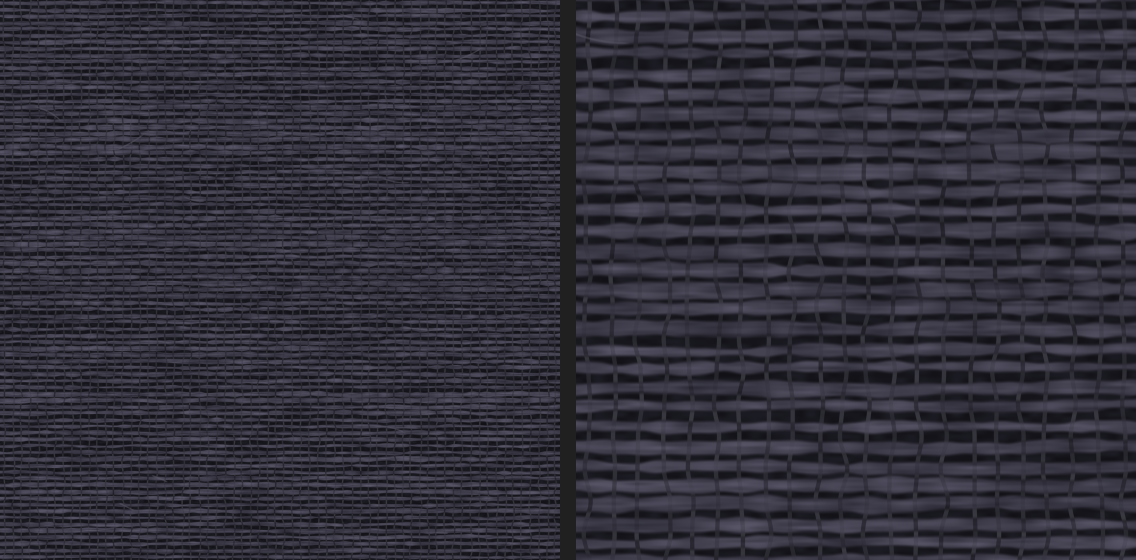
Left, the full canvas; right, a detail of the centre.
This texture is drawn by a WebGL 1 fragment shader. Its source:

```glsl
precision highp float;

uniform vec2 u_resolution;

const float STRANDS = 86.0;       // horizontal strands from bottom to top
const float WARPS = 66.0;         // thin vertical threads from left to right
const float HALF_WIDTH = 0.318;   // strand half width, in strand spacings
const float WIDTH_VARIATION = 0.13;
const float RAGGEDNESS = 0.14;    // short irregularities of the strand edge
const float WANDER = 0.18;        // vertical drift of a strand
const float EDGE_BLUR = 0.12;
const float WARP_HALF_WIDTH = 0.085;
const float STRAY_COUNT = 12.0;
const float STRAY_WIDTH = 0.0006;

const vec3 GAP_COLOR = vec3(0.088, 0.087, 0.113);
const vec3 STRAND_DARK = vec3(0.165, 0.160, 0.204);
const vec3 STRAND_LIGHT = vec3(0.325, 0.315, 0.382);
const vec3 WARP_COLOR = vec3(0.228, 0.226, 0.258);
const vec3 STRAY_COLOR = vec3(0.36, 0.35, 0.41);

float hash(vec2 p) {
  vec3 q = fract(vec3(p.xyx) * 0.1031);
  q += dot(q, q.yzx + 33.33);
  return fract((q.x + q.y) * q.z);
}

float noise(vec2 p) {
  vec2 i = floor(p);
  vec2 f = fract(p);
  f = f * f * (3.0 - 2.0 * f);
  return mix(mix(hash(i), hash(i + vec2(1.0, 0.0)), f.x),
             mix(hash(i + vec2(0.0, 1.0)), hash(i + vec2(1.0, 1.0)), f.x), f.y);
}

// Centred noise along one strand, independent of its neighbours
float strandNoise(float x, float row, float seed) {
  float start = hash(vec2(row, seed)) * 50.0;
  return noise(vec2(x + start, row * 3.0 + seed * 311.0)) - 0.5;
}

// Coverage of the vertical threads, which shift a little at every strand
float warpThread(vec2 uv, float pixel) {
  float x = uv.x * WARPS;
  float column = floor(x);
  float shift = (hash(vec2(column, 7.0)) - 0.5) * 0.18;
  shift += (noise(vec2(column * 3.0, uv.y * STRANDS * 0.6)) - 0.5) * 0.32;
  float d = abs(x - column - 0.5 - shift);
  float blur = pixel * WARPS * 0.7;
  return 1.0 - smoothstep(WARP_HALF_WIDTH - blur, WARP_HALF_WIDTH + blur, d);
}

vec3 strandColor(vec2 uv, float row) {
  float tone = 0.58;
  tone += (hash(vec2(row, 19.0)) - 0.5) * 0.16;
  tone += strandNoise(uv.x * 12.0, row, 2.0) * 0.28;
  tone += strandNoise(uv.x * 60.0, row, 3.0) * 0.36;
  tone += (noise(uv * vec2(70.0, 420.0)) - 0.5) * 0.46;
  tone += (noise(uv * vec2(30.0, 610.0) + 9.0) - 0.5) * 0.30;
  return mix(STRAND_DARK, STRAND_LIGHT, clamp(tone, -0.1, 1.1));
}

// Loose curved fibres lying on the cloth
float strayFibres(vec2 uv, float pixel) {
  float cover = 0.0;
  for (float i = 0.0; i < STRAY_COUNT; i++) {
    vec2 center = vec2(hash(vec2(i, 101.0)), hash(vec2(i, 102.0)));
    float angle = (hash(vec2(i, 103.0)) - 0.5) * 1.1;
    float reach = mix(0.012, 0.032, hash(vec2(i, 104.0)));
    float bend = (hash(vec2(i, 105.0)) - 0.5) * 16.0;
    vec2 p = uv - center;
    p = vec2(cos(angle) * p.x + sin(angle) * p.y,
             cos(angle) * p.y - sin(angle) * p.x);
    float d = abs(p.y - bend * p.x * p.x);
    float line = 1.0 - smoothstep(0.0, STRAY_WIDTH + pixel, d);
    cover = max(cover, line * (1.0 - smoothstep(reach * 0.7, reach, abs(p.x))));
  }
  return cover;
}

void main() {
  vec2 uv = gl_FragCoord.xy / u_resolution;
  float pixel = 1.0 / u_resolution.y;
  float warp = warpThread(uv, pixel);
  float column = floor(uv.x * WARPS);

  // Backing and the threads seen between strands
  vec3 color = GAP_COLOR * (0.75 + 0.5 * noise(uv * vec2(150.0, 300.0)));
  float warpTone = noise(vec2(column * 5.0, uv.y * STRANDS));
  color = mix(color, WARP_COLOR, warp * mix(0.45, 1.0, warpTone));

  // Strands, drawn from nearby rows because they drift
  float y = uv.y * STRANDS;
  float blur = max(EDGE_BLUR, pixel * STRANDS * 0.6);
  for (float k = -1.0; k <= 1.0; k++) {
    float row = floor(y) + k;
    float drift = (hash(vec2(row, 11.0)) - 0.5) * 0.9;
    drift += strandNoise(uv.x * 11.0, row, 4.0);
    drift += strandNoise(uv.x * 36.0, row, 6.0) * 0.7;

    // A thread passes over every second strand, and the strand swells between
    float over = mod(column + row, 2.0);
    float swell = 0.5 - 0.5 * cos(3.14159 * (uv.x * WARPS - 0.5 + mod(row + 1.0, 2.0)));
    float width = HALF_WIDTH + (hash(vec2(row, 13.0)) - 0.5) * WIDTH_VARIATION;
    width += strandNoise(uv.x * 16.0, row, 5.0) * WIDTH_VARIATION;
    width += strandNoise(uv.x * 80.0, row, 8.0) * RAGGEDNESS;
    width += (swell - 0.5) * 0.03;
    float d = abs(y - row - 0.5 - drift * WANDER);
    float cover = 1.0 - smoothstep(width - blur, width + blur, d);

    // Rounded body with a soft dark notch where a thread binds it
    float round = min(d / width, 1.2);
    float notch = mix(0.08, 0.26, over) * (0.4 + 1.2 * hash(vec2(column, row + 200.0)));
    vec3 body = strandColor(uv, row) * (1.03 - 0.20 * round * round);
    body *= 0.97 + 0.06 * swell;
    color = mix(color, body * (1.0 - notch * warp), cover);
  }

  color = mix(color, STRAY_COLOR, strayFibres(uv, pixel) * 0.5);
  gl_FragColor = vec4(color, 1.0);
}
```
